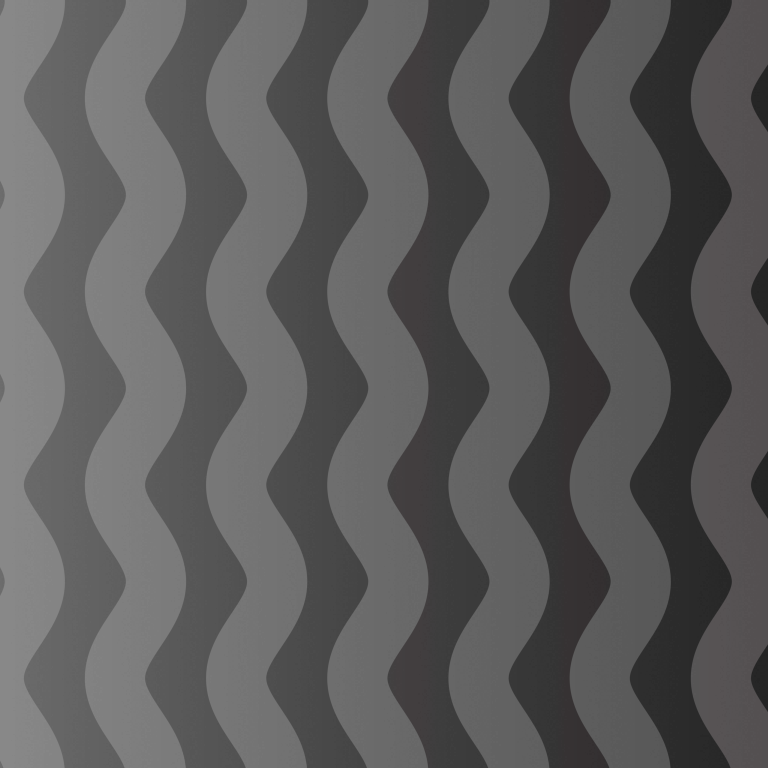
A WebGL 2 fragment shader for this pattern:

```glsl
#version 300 es
precision highp float;

uniform vec2 u_resolution;
out vec4 outColor;

const float TAU = 6.2831853;
const float GRAIN_CELLS = 512.0;

float hash(vec2 p) {
    return fract(sin(dot(p, vec2(127.1, 311.7))) * 43758.5453);
}

// Centre line of a wave, leftmost where y equals crestY
float waveX(float y, float amplitude, float period, float crestY) {
    return -amplitude * cos(TAU * (y - crestY) / period);
}

// Distance to the centre line, by Newton steps to the nearest point
float waveDistance(vec2 p, float amplitude, float period, float crestY) {
    float k = TAU / period;
    float t = p.y;
    for (int i = 0; i < 8; i++) {
        float phase = k * (t - crestY);
        float gap = -amplitude * cos(phase) - p.x;
        float slope = amplitude * k * sin(phase);
        float bend = amplitude * k * k * cos(phase);
        t -= (t - p.y + gap * slope) / max(1.0 + slope * slope + gap * bend, 0.3);
    }
    return length(vec2(waveX(t, amplitude, period, crestY) - p.x, t - p.y));
}

// Gray ramp with three evenly spaced stops
float ramp(float x, float left, float middle, float right) {
    float first = mix(left, middle, clamp(x * 2.0, 0.0, 1.0));
    return mix(first, right, clamp(x * 2.0 - 1.0, 0.0, 1.0));
}

// Gray in coarse steps whose borders are broken up by grain
float ditheredGray(float gray, float grain, float levels) {
    float stepped = floor(gray * levels + 0.5 + (grain - 0.5) * 0.8) / levels;
    return mix(gray, stepped, 0.35);
}

// Soft-edged vertical zone between two positions
float zone(float x, float start, float end, float softness) {
    return smoothstep(start - softness, start + softness, x)
         * (1.0 - smoothstep(end - softness, end + softness, x));
}

vec3 tint(float gray, float warmth) {
    return vec3(gray) + warmth * vec3(0.009, -0.006, -0.002);
}

void main() {
    vec2 uv = gl_FragCoord.xy / u_resolution;
    float pixel = 1.0 / min(u_resolution.x, u_resolution.y);

    // Wave layout
    float spacing = 0.1578;
    float firstX = 0.1764;
    float amplitude = 0.0267;
    float period = 0.2517;
    float crestY = 0.872;
    float halfWidth = 0.0392;

    // Fold all columns onto one wave
    float centre = waveX(uv.y, amplitude, period, crestY);
    float offset = uv.x - firstX - centre;
    offset -= spacing * floor(offset / spacing + 0.5);
    float d = waveDistance(vec2(offset + centre, uv.y), amplitude, period, crestY);
    float band = 1.0 - smoothstep(-0.7 * pixel, 0.7 * pixel, d - halfWidth);

    // Both shades darken to the right
    float grain = hash(floor(uv * GRAIN_CELLS));
    float lightGray = ditheredGray(ramp(uv.x, 0.535, 0.415, 0.318), grain, 60.0);
    float darkGray = ditheredGray(ramp(uv.x, 0.425, 0.258, 0.143), grain, 60.0);

    // Faint warm zones
    float darkWarmth = zone(uv.x, 0.51, 0.56, 0.01) + zone(uv.x, 0.73, 0.79, 0.01);
    float lightWarmth = zone(uv.x, 0.91, 1.1, 0.02);

    vec3 color = mix(tint(darkGray, darkWarmth), tint(lightGray, lightWarmth), band);
    outColor = vec4(color, 1.0);
}
```
